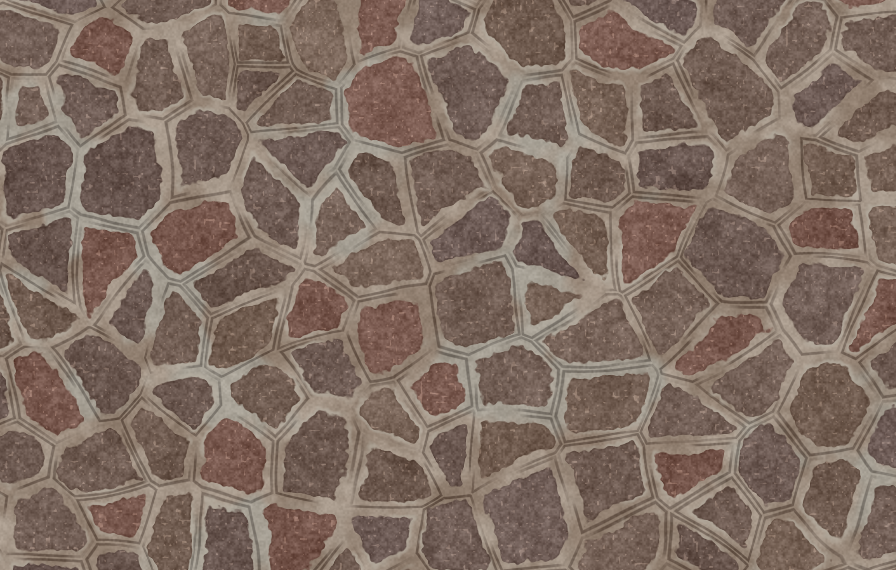
Write a WebGL 1 fragment shader that draws this texture.

```glsl
precision highp float;
uniform vec2 u_resolution;

float hash(vec2 p) {
  vec3 q = fract(vec3(p.xyx) * 0.1031);
  q += dot(q, q.yzx + 33.33);
  return fract((q.x + q.y) * q.z);
}

vec2 hash2(vec2 p) {
  return vec2(hash(p), hash(p + 57.3));
}

float noise(vec2 p) {
  vec2 i = floor(p), f = fract(p);
  f = f * f * (3.0 - 2.0 * f);
  return mix(mix(hash(i), hash(i + vec2(1, 0)), f.x),
             mix(hash(i + vec2(0, 1)), hash(i + vec2(1, 1)), f.x), f.y);
}

float fbm(vec2 p) {
  float sum = 0.0, amp = 0.53;
  for (int i = 0; i < 4; i++) {
    sum += amp * noise(p);
    p = mat2(1.6, 1.2, -1.2, 1.6) * p + 7.1;
    amp *= 0.5;
  }
  return sum;
}

float smoothMin(float a, float b, float k) {
  float h = max(k - abs(a - b), 0.0) / k;
  return min(a, b) - h * h * k * 0.25;
}

vec2 seed(vec2 cell) {
  return cell + 0.5 + 0.86 * (hash2(cell) - 0.5);
}

// x: distance to the joint, y: same with rounded corners, zw: stone cell
vec4 paving(vec2 p) {
  vec2 base = floor(p), cell = base, toSeed = vec2(0.0);
  float nearest = 9.0;
  for (int j = -2; j <= 2; j++)
    for (int i = -2; i <= 2; i++) {
      vec2 c = base + vec2(i, j);
      vec2 r = seed(c) - p;
      if (dot(r, r) < nearest) {
        nearest = dot(r, r);
        toSeed = r;
        cell = c;
      }
    }
  float joint = 9.0, rounded = 9.0;
  for (int j = -2; j <= 2; j++)
    for (int i = -2; i <= 2; i++) {
      if (i == 0 && j == 0) continue;
      vec2 r = seed(cell + vec2(i, j)) - p;
      float d = dot(0.5 * (toSeed + r), normalize(r - toSeed));
      joint = min(joint, d);
      rounded = smoothMin(rounded, d, 0.07);
    }
  return vec4(joint, rounded, cell);
}

vec3 stoneColor(vec2 p, vec2 cell) {
  float tone = hash(cell + 11.7);
  vec3 color = mix(vec3(0.415, 0.345, 0.325), vec3(0.455, 0.375, 0.325), tone);
  color = mix(color, vec3(0.47, 0.345, 0.305), step(0.86, hash(cell + 31.1)));
  color += 0.05 * (hash(cell + 91.9) - 0.5);
  color += 0.13 * (fbm(p * 3.5 + tone * 40.0) - 0.5);
  // Fine mineral grain and pale specks
  color += 0.10 * (noise(p * 19.0) - 0.5) + 0.09 * (noise(p * 41.0) - 0.5);
  color += vec3(0.13, 0.12, 0.11) * smoothstep(0.8, 0.95, noise(p * 23.0 + 80.0));
  return color;
}

vec3 mortarColor(vec2 p) {
  float patches = smoothstep(0.28, 0.72, fbm(p * 1.9 + 13.0));
  vec3 color = mix(vec3(0.565, 0.495, 0.435), vec3(0.665, 0.61, 0.555), patches);
  color = mix(color, vec3(0.66, 0.65, 0.61), 0.7 * smoothstep(0.56, 0.7, fbm(p * 0.8 + 47.0)));
  color += 0.10 * (fbm(p * 8.0) - 0.5) + 0.06 * (noise(p * 35.0) - 0.5);
  return color;
}

void main() {
  float cellsHigh = 8.0;
  float px = cellsHigh / u_resolution.y;
  vec2 p = gl_FragCoord.xy / u_resolution.y * cellsHigh + 20.0;
  vec2 bend = vec2(noise(p * 0.7), noise(p * 0.7 + 35.0)) - 0.5;
  vec4 pave = paving(p + 0.35 * bend);
  vec2 cell = pave.zw;

  // Chipped stone outline
  float inset = 0.085 + 0.05 * hash(cell + 5.3);
  float chips = 0.13 * (fbm(p * 4.5 + 3.0) - 0.5) + 0.045 * (noise(p * 15.0) - 0.5);
  float edge = pave.y - inset + chips;
  float stone = smoothstep(-0.6 * px, 0.6 * px + 0.008, edge);

  // Scored lines along both sides of each joint
  vec3 mortar = mortarColor(p);
  float offset = abs(pave.x - 0.032 + 0.015 * (noise(p * 3.0) - 0.5));
  float groove = 1.0 - smoothstep(0.008, 0.02 + 0.6 * px, offset);
  groove *= smoothstep(0.3, 0.6, noise(p * 1.7 + cell * 3.0));
  mortar -= vec3(0.17, 0.17, 0.16) * groove;

  // Pale lime smears beside some stones
  float smear = smoothstep(-0.07, -0.01, edge) * smoothstep(0.5, 0.68, fbm(p * 1.4 + 71.0));
  mortar = mix(mortar, vec3(0.71, 0.68, 0.63), 0.65 * smear);

  vec3 face = stoneColor(p, cell);
  face -= 0.045 * (1.0 - smoothstep(0.0, 0.05, edge));
  gl_FragColor = vec4(mix(mortar, face, stone), 1.0);
}
```
